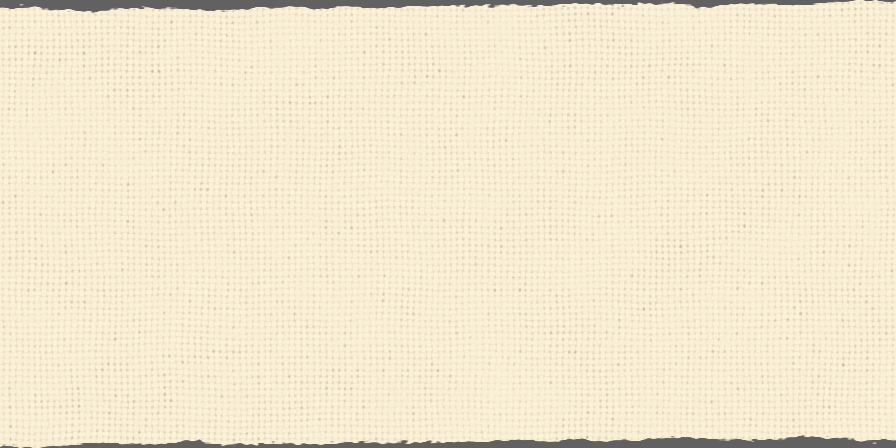
Write a Shadertoy shader that draws this texture.

```glsl
vec2 hash2(vec2 p) {
    vec2 h = vec2(dot(p, vec2(127.1, 311.7)), dot(p, vec2(269.5, 183.3)));
    return fract(sin(h) * 43758.55);
}

// Gradient noise, roughly -0.7 to 0.7
float noise(vec2 p) {
    vec2 i = floor(p), f = fract(p);
    vec2 u = f * f * f * (f * (f * 6.0 - 15.0) + 10.0);
    vec2 o = vec2(0.0, 1.0);
    float a = dot(hash2(i) * 2.0 - 1.0, f);
    float b = dot(hash2(i + o.yx) * 2.0 - 1.0, f - o.yx);
    float c = dot(hash2(i + o.xy) * 2.0 - 1.0, f - o.xy);
    float d = dot(hash2(i + o.yy) * 2.0 - 1.0, f - o.yy);
    return mix(mix(a, b, u.x), mix(c, d, u.x), u.y);
}

vec3 cloth(vec2 uv) {
    const vec3 cream = vec3(0.985, 0.945, 0.845);
    const vec3 seamColor = vec3(0.945, 0.90, 0.79);
    const vec3 holeColor = vec3(0.76, 0.71, 0.58);

    // Thread grid with a slight wander
    vec2 q = uv * vec2(144.0, 72.0);
    q += 0.55 * vec2(noise(q * 0.09), noise(q * 0.09 + 37.0));
    q += 0.16 * vec2(noise(q * 0.6 + 11.0), noise(q * 0.6 + 53.0));

    // Plain weave: the upper thread alternates at each crossing
    vec2 crossing = floor(q + 0.5);
    vec2 g = abs(q - crossing);
    float over = mod(crossing.x + crossing.y, 2.0);
    float seam = smoothstep(0.2, 0.5, mix(g.x, g.y, over));

    // Uneven threads and broad worn patches
    float streak = noise(vec2(q.x * 0.07, crossing.y * 0.73))
                 + noise(vec2(crossing.x * 0.73, q.y * 0.07) + 80.0);
    float patches = noise(uv * vec2(10.0, 5.0) + 20.0);
    float wear = clamp(0.55 + 0.5 * streak + 0.4 * patches, 0.1, 1.0);

    // Pinholes between the threads, a few of them deep
    vec2 cell = floor(q);
    vec2 f = q - cell - 0.5;
    vec2 rnd = hash2(cell);
    float hole = 1.0 - smoothstep(0.08, 0.42, length(f * vec2(1.2, 1.0)));
    float depth = wear * (0.2 + 0.35 * rnd.x + 0.7 * pow(rnd.y, 12.0));

    vec3 color = mix(cream, seamColor, seam * (0.25 + 0.65 * wear));
    color = mix(color, holeColor, hole * min(depth, 1.0));
    return color + 0.012 * noise(q * 1.7) + 0.008 * streak;
}

// Coverage of the backing beyond the torn edges
float tornEdge(vec2 uv, float aspect) {
    // The lower edge is the upper one turned half round
    vec2 e = uv.y < 0.5 ? 1.0 - uv : uv;
    float rim = mix(0.020, 0.005, e.x);
    rim += 0.012 * noise(vec2(e.x * 11.0, 3.5));
    rim += 0.008 * noise(vec2(e.x * 34.0, 7.5));
    rim += 0.009 * noise(vec2(e.x * aspect * 55.0, e.y * 150.0));
    float soft = 0.7 / iResolution.y;
    return smoothstep(-soft, soft, rim - (1.0 - e.y));
}

void mainImage(out vec4 fragColor, in vec2 fragCoord) {
    vec2 uv = fragCoord / iResolution.xy;
    float backing = tornEdge(uv, iResolution.x / iResolution.y);
    vec3 color = mix(cloth(uv), vec3(0.38), backing);
    fragColor = vec4(color, 1.0);
}
```
